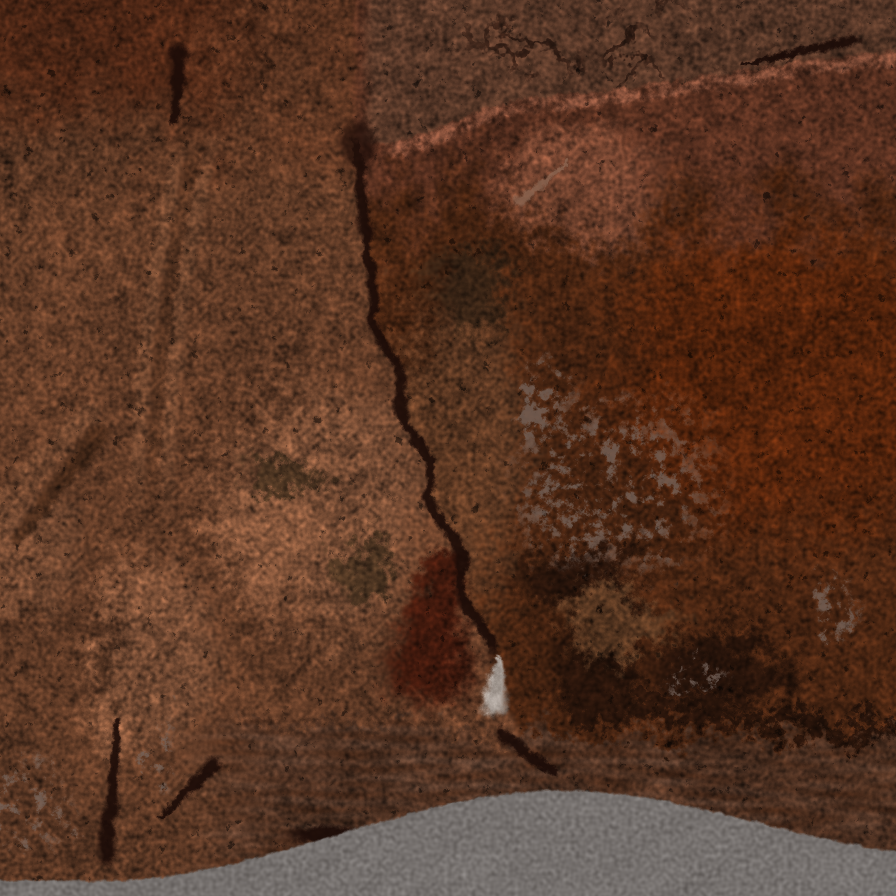
Give the GLSL for this texture, as a WebGL 1 fragment shader.

```glsl
precision highp float;
// Weathered sandstone: a pale left face, a rusty slab under a plaster ledge, grey ground.
// Ragged blobs and strokes, bent by gradient noise, lay down stains and cracks;
// finer noise adds grain and lichen.
uniform vec2 u_resolution;

vec2 slope(vec2 cell) {
  vec2 h = vec2(dot(cell, vec2(127.1, 311.7)), dot(cell, vec2(269.5, 183.3)));
  return fract(sin(h) * 43758.5) * 2. - 1.;
}

float noise(vec2 p) {
  vec2 i = floor(p), f = fract(p), e = vec2(1, 0);
  vec2 u = f * f * (3. - 2. * f);
  float low = mix(dot(slope(i), f), dot(slope(i + e), f - e), u.x);
  float high = mix(dot(slope(i + e.yx), f - e.yx), dot(slope(i + 1.), f - 1.), u.x);
  return mix(low, high, u.y);
}

float fbm(vec2 p) {
  float sum = 0., amp = .6;
  for (int i = 0; i < 5; i++) {
    sum += amp * noise(p);
    p = mat2(1.6, 1.2, -1.2, 1.6) * p + 3.7;
    amp *= .6;
  }
  return sum;
}

// Ellipse: center in xy, radii in zw
float blob(vec2 p, vec4 e) {
  return 1. - smoothstep(.55, 1.2, length((p - e.xy) / e.zw));
}

// Soft band around zero distance
float band(float d, float w) {
  return 1. - smoothstep(w * .4, w * 1.3, abs(d));
}

// Line from s.xy to s.zw, tapering from width wa to wb
float stroke(vec2 p, vec4 s, float wa, float wb) {
  vec2 q = p - s.xy, ab = s.zw - s.xy;
  float t = clamp(dot(q, ab) / dot(ab, ab), 0., 1.);
  return band(length(q - ab * t), mix(wa, wb, t));
}

float crackX(float y) {
  float jog = .007 * cos(62.8 * (y - .485)) * (1. - smoothstep(.6, .7, y));
  return .397 + .11 * max(.844 - y, 0.) + .225 * max(.645 - y, 0.) + jog;
}

// p bends lines gently, q tears patches
vec3 leftFace(vec2 p, vec2 q, float n) {
  float top = smoothstep(.76, .95, p.y + n * .2) * (1. - .6 * smoothstep(.2, .32, q.x));
  vec3 c = mix(vec3(.375, .23, .15), vec3(.29, .145, .08), top);
  float lit = max(blob(q, vec4(.17, .27, .08, .12)), blob(q, vec4(.36, .43, .13, .15)));
  c = mix(c, vec3(.5, .325, .225), max(lit, .7 * blob(q, vec4(.03, .38, .06, .08))) * .8);
  // Twin upright ridges and a slanted groove
  float x = p.x - .17 - .28 * (p.y - .42) * (p.y - .42);
  float span = smoothstep(.4, .5, p.y) * (1. - smoothstep(.8, .86, p.y));
  float ridge = max(band(abs(x) - .017, .009) * span, stroke(p, vec4(.1, .54, 0, .43), .012, .02));
  float groove = max(band(x, .008) * span * .4, stroke(p, vec4(.11, .515, .02, .4), .013, .008));
  c = mix(c, vec3(.48, .31, .21), ridge * .5);
  c = mix(c, vec3(.23, .13, .07), groove * .6);
  float moss = max(blob(q, vec4(.405, .37, .04, .035)), blob(q, vec4(.31, .47, .045, .025)));
  return mix(c, vec3(.23, .165, .1), moss * .75);
}

vec3 rustySlab(vec2 p, float n) {
  vec3 c = mix(vec3(.285, .145, .07), vec3(.33, .14, .045), blob(p, vec4(.88, .58, .22, .2)));
  c = mix(c, vec3(.33, .18, .12), smoothstep(.72, .84, p.y + n * .2));
  c = mix(c, vec3(.47, .28, .2), .8 * blob(p, vec4(.65, .79, .1, .075)));
  c = mix(c, vec3(.39, .245, .155), .8 * blob(p, vec4(.51, .5, .09, .21)));
  c = mix(c, vec3(.19, .125, .075), .8 * blob(p, vec4(.52, .68, .055, .06)));
  float hollow = max(blob(p, vec4(.65, .35, .085, .045)), blob(p, vec4(.66, .25, .07, .05)));
  hollow = max(hollow, blob(p, vec4(.81, .25, .09, .045)));
  hollow = max(hollow, stroke(p, vec4(.65, .22, 1, .175), .02, .012));
  c = mix(c, vec3(.13, .065, .035), hollow * .85);
  return mix(c, vec3(.36, .23, .14), .9 * blob(p, vec4(.69, .305, .08, .035)));
}

float crevices(vec2 p) {
  float w = .007 + .007 * noise(p.yy * 30.);
  float d = band(p.x - crackX(p.y), w) * smoothstep(.26, .28, p.y) * (1. - smoothstep(.84, .86, p.y));
  d = max(d, stroke(p, vec4(.56, .18, .62, .137), .009, .004));
  d = max(d, stroke(p, vec4(.2, .94, .195, .865), .012, .004));
  d = max(d, stroke(p, vec4(.132, .195, .118, .045), .004, .011));
  d = max(d, stroke(p, vec4(.24, .148, .18, .088), .009, .003));
  d = max(d, stroke(p, vec4(.83, .928, .95, .955), .002, .007));
  d = max(d, .8 * blob(p, vec4(.4, .84, .022, .03)));
  return max(d, blob(p, vec4(.365, .068, .045, .011)));
}

float lichenArea(vec2 p) {
  float a = max(blob(p, vec4(.7, .46, .12, .1)), blob(p, vec4(.62, .54, .04, .06)));
  a = max(a, max(blob(p, vec4(.03, .1, .06, .05)), blob(p, vec4(.19, .15, .015, .04))));
  return max(a, max(blob(p, vec4(.95, .32, .03, .03)), blob(p, vec4(.79, .24, .03, .015))));
}

void main() {
  vec2 uv = gl_FragCoord.xy / u_resolution;
  float n = fbm(uv * 9.), fine = fbm(uv * 55. + 8.), speck = fbm(uv * 80. + 31.);
  vec2 jitter = vec2(fine, speck), p = uv + .012 * jitter;
  vec2 q = uv + .06 * jitter + .07 * vec2(n, fbm(uv * 14. + 17.));
  // Two faces and the red wedge between them
  vec3 c = mix(leftFace(p, q, n), rustySlab(q, n), smoothstep(-.006, .006, p.x - crackX(uv.y)));
  c = mix(c, vec3(.22, .075, .035), .9 * stroke(p + .4 * (q - p), vec4(.48, .26, .5, .37), .055, .02));
  // Pitted plaster above a pale ledge
  float over = p.y - .837 - .05 * smoothstep(.42, .6, uv.x) - .054 * smoothstep(.55, 1.06, uv.x);
  float plaster = smoothstep(0., .006, over) * smoothstep(.395, .42, p.x);
  c = mix(c, vec3(.335, .215, .155), plaster);
  float pits = band(fbm(uv * 20. + 5.), .06) * blob(q, vec4(.76, .95, .28, .05)) * smoothstep(-.1, .1, n);
  c = mix(c, vec3(.14, .075, .05), pits * plaster * .8);
  float rim = band(over + .005, .009) * smoothstep(.42, .45, uv.x);
  c = mix(c, vec3(.5, .3, .22), rim * smoothstep(-.4, .2, fine));
  // Streaked foot of the wall
  float foot = (1. - smoothstep(-.01, .01, q.y - .2 + .03 * uv.x)) * smoothstep(.18, .32, q.x);
  c = mix(c, vec3(.29, .185, .13) + .1 * noise(uv * vec2(14, 110)), foot * .9);
  // Mottling and dark flecks
  c *= 1. + .4 * n + .75 * fine + .6 * noise(uv * 190.);
  c *= 1. - .5 * smoothstep(.2, .4, speck);
  // Cracks, lichen, scratch and white chip
  c = mix(c, vec3(.1, .04, .025), crevices(p) * .9);
  c = mix(c, vec3(.45, .39, .36), lichenArea(q) * smoothstep(.0, .2, fine + n * .3) * .75);
  c = mix(c, vec3(.55, .4, .32), .8 * stroke(p, vec4(.58, .775, .632, .818), .006, .002));
  c = mix(c, vec3(.66, .62, .59) + .4 * fine, stroke(p, vec4(.557, .262, .552, .215), .006, .015));
  // Grainy ground
  float groundY = .017 + .1 * smoothstep(.12, .62, uv.x) - .07 * smoothstep(.64, 1.05, uv.x);
  float grain = .04 * noise(mat2(12, -22, 9, 40) * uv) + .13 * noise(uv * 190.);
  float wall = smoothstep(-.002, .002, uv.y - groundY + .006 * fine);
  gl_FragColor = vec4(mix(vec3(.46, .44, .43) + grain, c, wall), 1);
}
```
